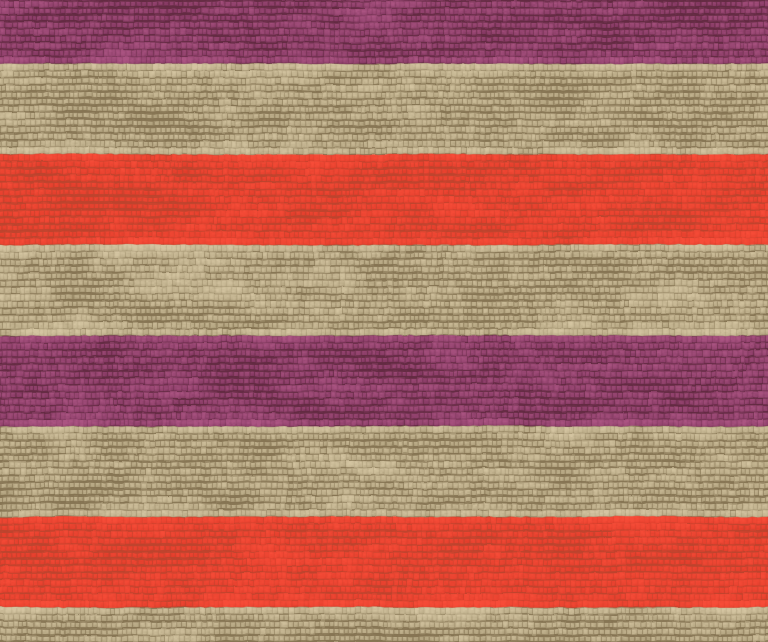
Reproduce this texture procedurally as a Shadertoy shader.

```glsl
// Striped chenille cloth: red, beige and purple bands of small woven loops.

// Layout, in canvas heights
const float BAND_HEIGHT = 0.1411;
const float FIRST_EDGE = 0.0543;
const float ROWS_PER_BAND = 13.0;
const float LOOPS_PER_HEIGHT = 122.0;
const float ROW_WANDER = 0.0022;
const float EDGE_SCALLOP = 0.0016;

// Weave
const float GAP_DEPTH = 0.85;
const float LOOP_VARIATION = 0.34;
const float STREAK_VARIATION = 0.50;
const float EDGE_PLUMPNESS = 0.38;

// Yarn colours: gap, shaded side, lit side
const vec3 RED_GAP = vec3(0.72, 0.27, 0.18);
const vec3 RED_SHADE = vec3(0.87, 0.23, 0.16);
const vec3 RED_LIT = vec3(0.97, 0.30, 0.22);
const vec3 BEIGE_GAP = vec3(0.50, 0.43, 0.30);
const vec3 BEIGE_SHADE = vec3(0.66, 0.60, 0.46);
const vec3 BEIGE_LIT = vec3(0.83, 0.77, 0.63);
const vec3 PURPLE_GAP = vec3(0.37, 0.16, 0.24);
const vec3 PURPLE_SHADE = vec3(0.49, 0.20, 0.36);
const vec3 PURPLE_LIT = vec3(0.67, 0.33, 0.51);

float hash(vec2 p) {
    vec3 q = fract(p.xyx * 0.1031);
    q += dot(q, q.yzx + 33.33);
    return fract((q.x + q.y) * q.z);
}

float noise(vec2 p) {
    vec2 i = floor(p), f = fract(p);
    f = f * f * (3.0 - 2.0 * f);
    return mix(mix(hash(i), hash(i + vec2(1, 0)), f.x),
               mix(hash(i + vec2(0, 1)), hash(i + vec2(1, 1)), f.x), f.y);
}

// Colour of one band: red, beige, purple, beige, upwards
vec3 yarn(float band, float tone, float gap) {
    float kind = mod(band, 4.0);
    vec3 gapColor = BEIGE_GAP, shade = BEIGE_SHADE, lit = BEIGE_LIT;
    if (kind < 0.5) {
        gapColor = RED_GAP; shade = RED_SHADE; lit = RED_LIT;
    } else if (abs(kind - 2.0) < 0.5) {
        gapColor = PURPLE_GAP; shade = PURPLE_SHADE; lit = PURPLE_LIT;
    }
    return mix(mix(shade, lit, tone), gapColor, gap);
}

void mainImage(out vec4 fragColor, in vec2 fragCoord) {
    vec2 p = fragCoord / iResolution.y;
    float pixel = 1.0 / iResolution.y;

    // Rows drift slightly and each loop bulges over the band edge
    float wander = (noise(p * vec2(9.0, 5.0)) - 0.5) * ROW_WANDER;
    float scallop = (noise(vec2(p.x * LOOPS_PER_HEIGHT, floor(p.y / BAND_HEIGHT * 2.0))) - 0.5)
                  * EDGE_SCALLOP;
    float band = (p.y + wander + scallop - FIRST_EDGE) / BAND_HEIGHT;
    float edge = floor(band + 0.5);
    float edgeDistance = abs(band - edge);

    // Loop grid, with rows shifted sideways and loops of uneven width
    vec2 weave = vec2(p.x * LOOPS_PER_HEIGHT, band * ROWS_PER_BAND);
    float row = floor(weave.y);
    weave.x += hash(vec2(row, 7.0)) * 9.0 + 0.9 * noise(vec2(weave.x * 0.4, row + 20.0));
    vec2 loopId = floor(weave) + 50.0;
    vec2 local = fract(weave) - 0.5;
    float random = hash(loopId);

    // Plump loops hide the ground weave: long streaks, soft patches and band edges
    float streak = noise(vec2(p.x * 17.0, row * 0.8 + 40.0));
    float patchy = noise(p * vec2(8.0, 22.0) + 13.0);
    float plump = 0.6 * streak + 0.4 * patchy
                + EDGE_PLUMPNESS * (1.0 - smoothstep(0.05, 0.12, edgeDistance));

    // Gaps beneath and beside each loop
    vec2 soft = pixel * vec2(LOOPS_PER_HEIGHT, ROWS_PER_BAND / BAND_HEIGHT);
    vec2 gapWidth = vec2(0.12, 0.17) * (1.5 - plump);
    vec2 gaps = smoothstep(0.5 - gapWidth - 0.5 * soft, 0.5 - gapWidth + 0.5 * soft, abs(local));
    float openness = 1.0 - smoothstep(0.35, 0.95, plump * 0.7 + random * 0.4);
    float gap = GAP_DEPTH * max(gaps.x * 0.55, gaps.y) * mix(0.2, 1.0, openness);

    // Light from above on the round, slanting loops, with fine fibre grain
    float dome = 1.0 - 1.8 * dot(local, local);
    float grain = noise(p * vec2(310.0, 390.0)) - 0.5;
    float tone = 0.16 + 0.40 * dome + 0.35 * local.y - 0.12 * local.x
               + LOOP_VARIATION * (random - 0.5)
               + STREAK_VARIATION * (plump - 0.5) + 0.25 * grain;
    tone = clamp(tone, 0.0, 1.0);

    // Blend the two bands that meet at the nearest edge
    float softEdge = 0.8 * pixel / BAND_HEIGHT;
    float above = smoothstep(-softEdge, softEdge, band - edge);
    vec3 color = mix(yarn(edge - 1.0, tone, gap), yarn(edge, tone, gap), above);
    fragColor = vec4(color, 1.0);
}
```
